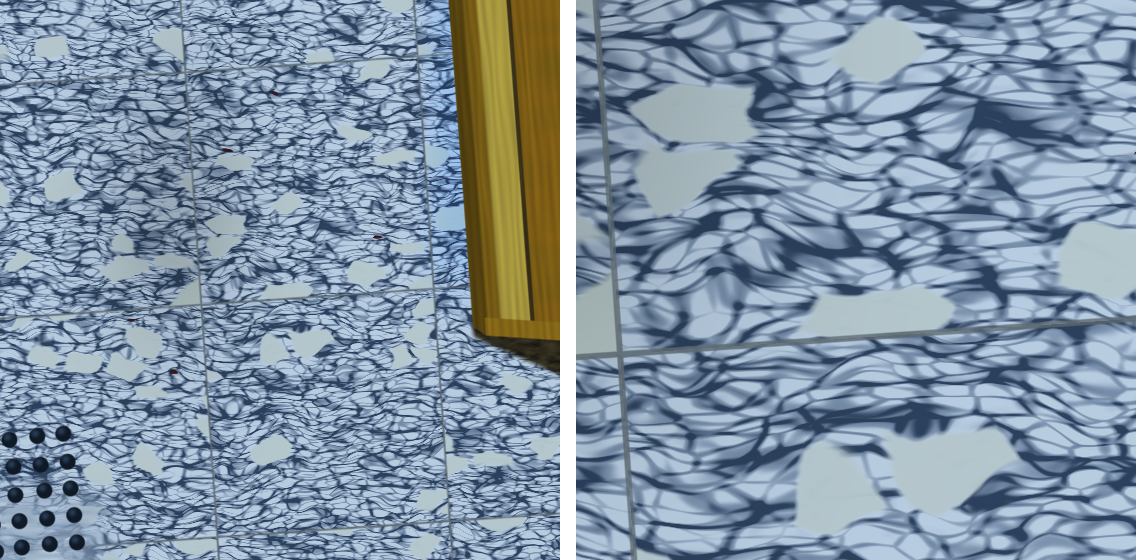
Left: the whole. Right: its middle third, enlarged.
Write a Shadertoy shader that draws this texture.

```glsl
// Veined blue-grey granite floor tiles with thin joints, a wooden cabinet corner
// at the upper right and a patch of dark studs at the lower left. The stone is
// stretched cellular noise, bent by value noise and shifted in every tile.

#define LIGHT vec3(0.72, 0.80, 0.88)
#define MID vec3(0.47, 0.56, 0.67)
#define DARK vec3(0.17, 0.25, 0.36)
#define CHIP vec3(0.70, 0.77, 0.77)
#define WOOD vec3(0.45, 0.35, 0.08)
#define WOOD_PALE vec3(0.64, 0.58, 0.24)
#define WOOD_DARK vec3(0.21, 0.18, 0.09)
#define TILE 0.417
#define SKEW 0.069
#define JOINT 0.0018
#define STUD_PITCH 0.0485
#define STUD_RADIUS 0.0142

float hash(vec2 p) {
    return fract(sin(dot(p, vec2(127.1, 311.7))) * 4375.85);
}

vec2 hash2(vec2 p) {
    return vec2(hash(p), hash(p + 37.3));
}

float noise(vec2 p) {
    vec2 i = floor(p), f = fract(p);
    f = f * f * (3.0 - 2.0 * f);
    return mix(mix(hash(i), hash(i + vec2(1, 0)), f.x),
               mix(hash(i + vec2(0, 1)), hash(i + vec2(1, 1)), f.x), f.y);
}

// x: distance to the nearest seed, y: gap to the second nearest, z: cell id
vec3 cells(vec2 p) {
    vec2 i = floor(p);
    float first = 9.0, second = 9.0, id = 0.0;
    for (int y = -1; y <= 1; y++)
    for (int x = -1; x <= 1; x++) {
        vec2 c = i + vec2(x, y);
        float d = length(c + hash2(c) - p);
        if (d < first) { second = first; first = d; id = hash(c + 9.1); }
        else second = min(second, d);
    }
    return vec3(first, second - first, id);
}

vec3 granite(vec2 p, vec2 tile) {
    // Per-tile offset and tilt, then a wavy flow
    vec2 q = p + 3.0 * hash2(tile + 5.0);
    q.y += q.x * 0.12 * (hash(tile) - 0.5);
    q.y += 0.022 * noise(q * vec2(13, 17)) + 0.010 * noise(q * vec2(37, 45));
    q.x += 0.020 * noise(q * vec2(22, 50) + 7.0);

    vec3 grains = cells(q * vec2(20, 52));
    vec3 fine = cells(q * vec2(34, 104) + 4.0);
    vec3 blobs = cells(q * vec2(15, 25) + 11.0);
    float patches = noise(q * vec2(9, 20) + 3.0);
    float blob = step(0.83, blobs.z) * smoothstep(0.08, 0.25, blobs.y);

    float vein = 0.60 * (1.0 - smoothstep(0.0, 0.26, grains.y)) * (0.4 + patches);
    vein += 0.55 * (1.0 - smoothstep(0.0, 0.30, fine.y)) * (1.3 - patches);
    float ridge = abs(2.0 * noise(q * vec2(20, 82)) - 1.0);
    vein += 0.55 * (1.0 - smoothstep(0.0, 0.30, ridge));
    vein += 0.45 * (noise(q * vec2(60, 170)) - 0.4);
    vein *= 1.0 - 0.85 * blob;

    vec3 col = mix(LIGHT, MID, smoothstep(0.10, 0.55, vein));
    col = mix(col, DARK, smoothstep(0.50, 1.05, vein));
    col = mix(col, CHIP, 0.7 * blob);
    // Rare rust-dark mineral specks
    float speck = step(0.996, fine.z) * (1.0 - smoothstep(0.25, 0.45, fine.x));
    return mix(col, vec3(0.20, 0.10, 0.12), speck);
}

vec3 cabinet(vec3 col, vec2 p, float aa) {
    float down = 1.0 - p.y;
    float across = p.x - 0.801 - 0.075 * down;
    float along = down - 0.067 * p.x;
    // Shadow below the bottom rail
    float shade = smoothstep(-0.008, 0.008, 0.605 + 0.44 * (p.x - 0.853) - down);
    shade *= smoothstep(0.838, 0.852, p.x) * step(0.5, down);
    col = mix(col, WOOD_DARK * (0.3 + 0.7 * noise(p * vec2(70, 130))), 0.93 * shade);

    // Side, frame and panel, from left to right
    float grain = sin(across * 420.0 + 5.0 * noise(vec2(across * 50.0, down * 7.0)));
    vec3 wood = mix(WOOD * 0.72, WOOD, smoothstep(0.022, 0.030, across));
    wood = mix(wood, WOOD_PALE, smoothstep(0.046, 0.054, across));
    vec3 panel = mix(vec3(0.50, 0.36, 0.08), WOOD, noise(p * vec2(8, 40)));
    wood = mix(wood, panel, smoothstep(-aa, aa, across - 0.107));
    wood = mix(wood, WOOD_DARK, 1.0 - smoothstep(0.002, 0.002 + 2.0 * aa, abs(across - 0.107)));
    float rail = smoothstep(-aa, aa, along - 0.509) * smoothstep(-aa, aa, across - 0.022);
    wood = mix(wood, WOOD * 1.15, rail);
    wood *= 1.0 + 0.05 * grain + 0.12 * (noise(vec2(across * 160.0, down * 9.0)) - 0.5);

    float corner = 0.541 - 0.7 * max(0.0, 0.022 - across) - along;
    return mix(col, wood, smoothstep(-aa, aa, min(across, corner)));
}

vec3 studs(vec3 col, vec2 p, float aa) {
    // Worn, smeared stone around the studs
    float worn = (1.0 - smoothstep(0.12, 0.24, p.x)) * (1.0 - smoothstep(0.08, 0.16, p.y));
    col = mix(col, mix(MID, LIGHT, noise(p * vec2(22, 130))), 0.75 * worn);

    vec2 q = mat2(0.994, -0.11, 0.11, 0.994) * (p - vec2(0.115, 0.225));
    vec2 cell = clamp(floor(q / STUD_PITCH + 0.5), vec2(-3, -4), vec2(0));
    vec2 d = q - cell * STUD_PITCH - 0.004 * (hash2(cell) - 0.5);
    vec3 dome = mix(vec3(0.06, 0.10, 0.15), DARK, smoothstep(0.011, 0.0, length(d - vec2(-0.003, 0.005))) * 0.9);
    return mix(col, dome, 1.0 - smoothstep(-aa, aa, length(d) - STUD_RADIUS));
}

void mainImage(out vec4 fragColor, in vec2 fragCoord) {
    vec2 p = fragCoord / iResolution.xy;
    float aa = 1.0 / iResolution.y;
    vec2 grid = (p + SKEW * vec2(p.y, -p.x) - vec2(0.391, 0.014)) / TILE;
    vec2 tile = floor(grid), f = fract(grid);

    vec3 col = granite(p, tile);
    // One pale chip in a tile corner
    float chip = 1.0 - (1.0 - f.x) / 0.16 - f.y / 0.13 + 0.3 * (noise(p * 60.0) - 0.5);
    if (tile == vec2(-1, 1)) col = mix(col, CHIP, smoothstep(-0.05, 0.1, chip));
    // Soft dim band, and bluer light beside the cabinet
    vec2 dim = (p - vec2(0.31, 0.63)) / vec2(0.13, 0.22);
    col *= 1.0 - 0.17 * exp(-dot(dim, dim));
    col *= mix(vec3(1), vec3(0.85, 0.95, 1.06), smoothstep(0.72, 0.82, p.x) * smoothstep(0.4, 0.6, p.y));

    // Joints between tiles
    vec2 gap = TILE * (0.5 - abs(f - 0.5));
    float joint = 1.0 - smoothstep(JOINT - aa, JOINT + aa, min(gap.x, gap.y));
    col = mix(col, vec3(0.36, 0.41, 0.44), joint * (0.65 + 0.3 * noise(p * 40.0)));

    col = studs(col, p, aa);
    fragColor = vec4(cabinet(col, p, aa), 1.0);
}
```
